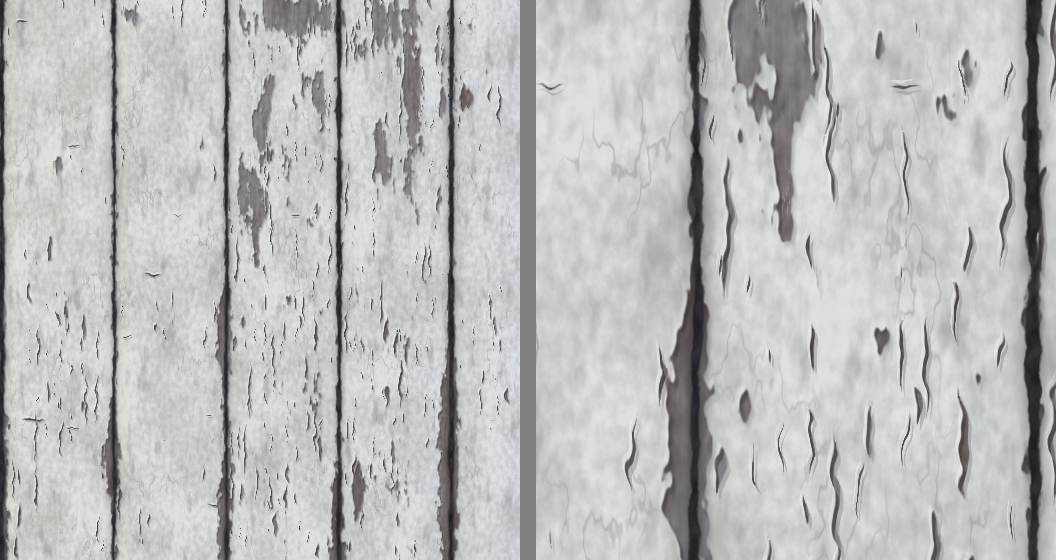
Left: the whole. Right: its middle third, enlarged.
This texture is drawn by a Shadertoy shader. Its source:

```glsl
// Weathered vertical planks with peeling white paint, bare grey wood and dark seams.

// Layout, in units of the canvas width
const float PITCH = .2163;
const float FIRST_SEAM = .003;
const float SEAM_THIN = .0018;
const float SEAM_THICK = .0038;
const vec2 TO_LIGHT = vec2(-.002, .0036);
// Colours
const vec3 PAINT_SHADE = vec3(.74, .74, .74);
const vec3 PAINT_LIGHT = vec3(.865, .87, .87);
const vec3 PAINT_DIRT = vec3(.61, .61, .62);
const vec3 PAINT_LIP = vec3(.91, .92, .92);
const vec3 WOOD_GREY = vec3(.52, .51, .53);
const vec3 WOOD_BROWN = vec3(.40, .37, .36);
const vec3 SHADOW = vec3(.22, .21, .21);
const vec3 SEAM = vec3(.15, .15, .17);
// Tendency to flake, from the sliver at the left edge to the last plank
const float PLANK_WEAR[6] = float[6](.2, .19, .1, .39, .42, .22);
// Heavily peeled zones: centre, radii
const vec4 ZONES[12] = vec4[12](
    vec4(.51, .85, .026, .12), vec4(.48, .69, .03, .12), vec4(.61, .89, .026, .05),
    vec4(.735, .79, .024, .12), vec4(.79, .9, .03, .2), vec4(.56, 1.05, .1, .05),
    vec4(.74, 1.03, .06, .06), vec4(.693, .13, .02, .05), vec4(.765, .13, .018, .04),
    vec4(.895, .89, .018, .03), vec4(.115, .765, .02, .03), vec4(.25, 1.04, .024, .04));

vec2 hash2(vec2 p) {
    vec3 q = fract(p.xyx * vec3(.1031, .1030, .0973));
    q += dot(q, q.yzx + 33.33);
    return fract((q.xx + q.yz) * q.zy);
}

float cornerSlope(vec2 cell, vec2 d) {
    float a = 6.2832 * hash2(cell).x;
    return dot(vec2(cos(a), sin(a)), d);
}

float noise(vec2 p) {
    vec2 i = floor(p), f = p - i;
    vec2 u = f * f * f * (f * (f * 6. - 15.) + 10.), e = vec2(1, 0);
    return mix(mix(cornerSlope(i, f), cornerSlope(i + e, f - e), u.x),
               mix(cornerSlope(i + e.yx, f - e.yx), cornerSlope(i + 1., f - 1.), u.x), u.y);
}

float fbm(vec2 p) {
    float sum = 0., amp = 1.;
    for (int i = 0; i < 4; i++, amp *= .5, p = p * 2.03 + 7.1) sum += amp * noise(p);
    return sum;
}

// Scattered slits, one candidate per cell; positive inside
float slits(vec2 p, vec2 cells, vec2 radius, float chance) {
    vec2 g = p * cells, base = floor(g);
    float best = -1.;
    for (int k = 0; k < 9; k++) {
        vec2 cell = base + vec2(k % 3, k / 3) - 1.;
        vec2 r = hash2(cell + 41.), s = hash2(cell + 97.);
        vec2 d = (g - cell - .2 - .6 * r) / (radius * (.3 + .9 * s.x * s.x));
        best = max(best, 1. - length(d) - 2. * (1. - smoothstep(0., .12, chance - s.y)));
    }
    return best;
}

// Positive where the paint is gone
float bareField(vec2 p) {
    float c = (p.x - FIRST_SEAM) / PITCH, id = floor(c), f = c - id;
    float wear = PLANK_WEAR[clamp(int(id) + 1, 0, 5)], zone = 0.;
    for (int i = 0; i < 12; i++) {
        vec2 d = (p - ZONES[i].xy) / ZONES[i].zw;
        zone = max(zone, exp(-dot(d, d)));
    }
    float fine = noise(p * vec2(85, 32) + id * 5.) + .6 * noise(p * vec2(180, 85));
    float patchy = .4 * noise(p * vec2(6, 4) + 11.);
    float field = fbm(p * vec2(36, 9) + id * 17.3) + .45 * fine + patchy + 1.1 * zone + wear - 1.08;
    // Flakes and hairline cracks
    vec2 q = p + .007 * vec2(noise(p * 45.), noise(p * 45. + 19.)) + .003 * fine;
    float chance = wear * .75 + 1.2 * patchy + .3 * zone;
    field = max(field, slits(q, vec2(48, 21), vec2(.13, .42), chance));
    field = max(field, slits(q + 3., vec2(62, 11), vec2(.1, .42), chance + .04));
    field = max(field, slits(q + 5., vec2(11, 17), vec2(.24, .05), .1));
    // Chipped plank edges, broader left of a seam and near the bottom
    float chip = smoothstep(0., .5, noise(vec2(floor(c + .5) * 7.3 + .4, p.y * 3.5)) + .25 - .5 * p.y);
    float width = chip * (f > .5 ? .022 : .009) + .002;
    return max(field, (width - min(f, 1. - f) * PITCH + .011 * fine) / .02);
}

void mainImage(out vec4 fragColor, in vec2 fragCoord) {
    vec2 p = fragCoord / iResolution.x;
    float px = 1. / iResolution.x;
    float field = bareField(p), soft = clamp(1.3 * fwidth(field), .04, .35);
    float bare = smoothstep(-soft, soft, field);
    float litSide = smoothstep(-.2, .2, bareField(p + TO_LIGHT));
    float darkSide = smoothstep(-.2, .2, bareField(p - TO_LIGHT));
    // Mottled paint, slightly warmer at the left
    float mottle = fbm(p * vec2(11, 7) + 2.), grain = fbm(p * vec2(110, 70));
    vec3 paint = mix(PAINT_SHADE, PAINT_LIGHT, clamp(.62 + .8 * mottle + .5 * grain, 0., 1.));
    paint += mix(vec3(.004, .003, -.014), vec3(-.006, 0, .01), smoothstep(.1, .9, p.x));
    paint = mix(paint, PAINT_DIRT, .6 * smoothstep(.15, .75, fbm(p * vec2(38, 13) + 31.)));
    // Crazing and lifted rims
    float craze = 1. - smoothstep(0., .07, abs(fbm(p * vec2(34, 13) + 63.)));
    paint = mix(paint, PAINT_DIRT, .5 * craze * smoothstep(0., .35, noise(p * vec2(13, 9) + 47.)));
    paint = mix(paint, PAINT_DIRT, .6 * litSide);
    paint = mix(paint, PAINT_LIP, .65 * darkSide * (1. - litSide));
    // Grained wood, shadowed beneath the paint rim
    float brown = smoothstep(-.4, .6, fbm(p * vec2(14, 5)) + .2 - .4 * p.y);
    vec3 wood = mix(WOOD_GREY, WOOD_BROWN, brown) + .07 * fbm(p * vec2(130, 9)) + .05 * grain;
    wood = mix(wood, SHADOW, .6 * (1. - litSide));
    vec3 color = mix(paint, wood, bare);
    // Ragged dark seams, partly bridged by paint
    float seamId = floor((p.x - FIRST_SEAM) / PITCH + .5);
    float wobble = .003 * noise(vec2(p.y * 9., seamId * 3.7)) + .002 * noise(p.yy * vec2(45, 3) + seamId);
    float d = abs(p.x - FIRST_SEAM - seamId * PITCH + wobble);
    float halfWidth = mix(SEAM_THIN, SEAM_THICK, hash2(vec2(seamId + 8., 3)).x)
                    + .004 * noise(vec2(p.y * 16., seamId * 5.3 + .5)) + .002 * grain;
    float depth = .8 + .2 * smoothstep(-.3, .1, noise(vec2(p.y * 22., seamId * 9.1 + .3)));
    color *= 1. - .3 * exp(-max(d - halfWidth, 0.) / .005);
    color = mix(color, SEAM + .06 * grain, depth * (1. - smoothstep(halfWidth - px, halfWidth + px + .001, d)));
    fragColor = vec4(clamp(color + .02 * grain, 0., 1.), 1);
}
```
